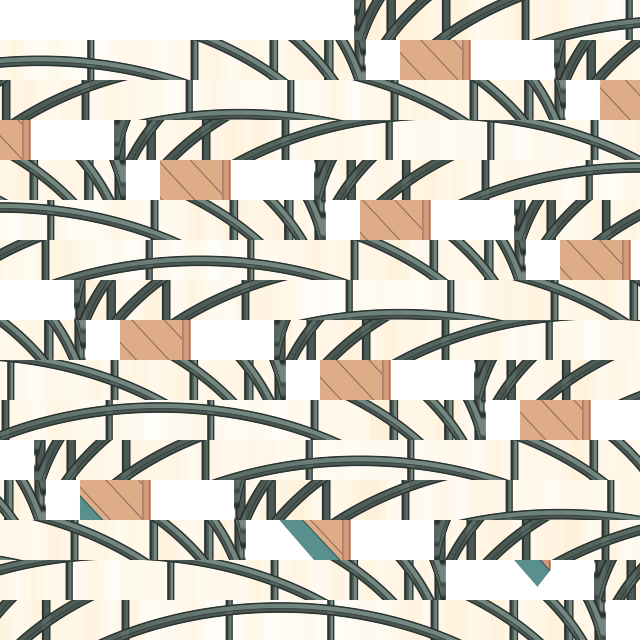
A three.js fragment shader for this pattern:

```glsl
varying vec2 vUv;

const vec3 OUTLINE = vec3(0.16, 0.20, 0.19);
const vec3 SHADE = vec3(0.29, 0.34, 0.32);
const vec3 LIT = vec3(0.45, 0.53, 0.50);

float inside(float dist) {
  return 1.0 - smoothstep(-0.7, 0.7, dist);
}

vec2 gradientAt(vec2 cell) {
  float angle = 6.2832 * fract(sin(dot(cell, vec2(127.1, 311.7))) * 4375.85);
  return vec2(cos(angle), sin(angle));
}

float gradientNoise(vec2 p) {
  vec2 i = floor(p), f = fract(p);
  vec2 w = f * f * (3.0 - 2.0 * f);
  vec2 e = vec2(0.0, 1.0);
  return mix(
    mix(dot(gradientAt(i), f), dot(gradientAt(i + e.yx), f - e.yx), w.x),
    mix(dot(gradientAt(i + e.xy), f - e.xy), dot(gradientAt(i + e.yy), f - e.yy), w.x),
    w.y);
}

// Cream panes with soft vertical streaks, palest in the middle
vec3 glass(float x, float strip) {
  float streak = gradientNoise(vec2(floor(x / 9.0) * 0.37, strip * 0.43 + 0.5));
  float warmth = 0.25 + 0.8 * streak + 0.35 * smoothstep(40.0, 260.0, abs(x));
  return mix(vec3(1.0, 0.992, 0.97), vec3(1.0, 0.945, 0.85), clamp(warmth, 0.0, 1.0));
}

// Upright bars crowd together toward the sides of the round frame
vec3 addBars(vec3 color, float x, float light, out float cover) {
  cover = 0.0;
  for (int i = 0; i < 5; i++) {
    float n = float(i);
    float center = 61.0 + 139.0 * n - 14.6 * n * n;
    float offset = x - sign(x) * center;
    float halfWidth = 4.3 + 0.45 * n;
    float body = inside(abs(offset) - halfWidth);
    vec3 metal = mix(SHADE, mix(SHADE, LIT, light), smoothstep(-1.0, 1.0, offset));
    metal = mix(OUTLINE, metal, inside(abs(offset - 0.5) - halfWidth + 2.0));
    color = mix(color, metal, body);
    cover = max(cover, body);
  }
  return color;
}

// Elliptical hoops, 64 units apart, seen from below
vec3 addHoops(vec3 color, float x, float y, float light, float joint) {
  float t = min(abs(x) / 391.0, 0.985);
  float root = sqrt(1.0 - t * t);
  float slope = 0.69 * t / root;
  float fall = y - 270.0 * (1.0 - root) - 25.0;
  float d = (mod(fall + 32.0, 64.0) - 32.0) / sqrt(1.0 + slope * slope);
  vec3 metal = mix(mix(SHADE, LIT, light), SHADE, smoothstep(0.5, 2.0, d));
  metal = mix(metal, LIT, 0.35 * joint);
  metal = mix(metal, OUTLINE, 0.7 * inside(abs(d - 1.2) - 0.6));
  metal = mix(OUTLINE, metal, inside(abs(d) - 4.6));
  return mix(color, metal, inside(abs(d) - 6.4));
}

// Planked panel, cut off below by a slanted teal edge
vec3 panel(float x, float y) {
  vec3 wood = mix(vec3(0.87, 0.68, 0.53), vec3(0.82, 0.60, 0.48), inside(76.0 - x));
  float seam = abs(mod(x - 0.93 * y - 25.0 + 19.5, 39.0) - 19.5) * 0.73;
  float lines = max(inside(seam - 0.7) * inside(x - 75.0), inside(abs(x - 75.5) - 0.7));
  lines = max(lines, inside(abs(x - 83.5) - 0.7));
  wood = mix(wood, vec3(0.56, 0.39, 0.34), 0.85 * lines);

  float tealEdge = (y - 403.0 - 1.07 * x) * 0.68;
  vec3 color = mix(wood, vec3(0.35, 0.56, 0.55), inside(-tealEdge));
  color = mix(color, vec3(0.20, 0.36, 0.35), inside(abs(tealEdge) - 0.7));
  float cut = max((y - 433.0 - 1.15 * x) * 0.66, (y - 512.0 + 1.27 * (x - 69.0)) * 0.62);
  return mix(vec3(1.0), color, inside(cut));
}

void main() {
  // Sixteen rows of height 48 joined end to end into one long ribbon
  vec2 p = vec2(vUv.x, 1.0 - vUv.y) * 768.0;
  float row = min(floor(p.y / 48.0), 15.0);
  float along = row * 768.0 + p.x - 425.0;
  along += 48.0 * step(11000.0, along);

  // Each 1008-long stretch is the next slice down through the scene
  float strip = floor(along / 1008.0);
  float u = along - strip * 1008.0;
  float y = strip * 48.0 + p.y - row * 48.0;

  vec3 color = vec3(1.0);
  if (strip >= 0.0) {
    float x = u - 391.0;
    float light = smoothstep(-330.0, 60.0, x);
    float joint;
    vec3 frame = addBars(glass(x, strip), x, light, joint);
    frame = addHoops(frame, x, y, light, joint);
    color = mix(color, frame, inside(abs(x) - 391.0));
    color = mix(color, panel(u - 823.0, y), inside(abs(u - 865.5) - 42.5));
  }
  gl_FragColor = vec4(color, 1.0);
}
```
